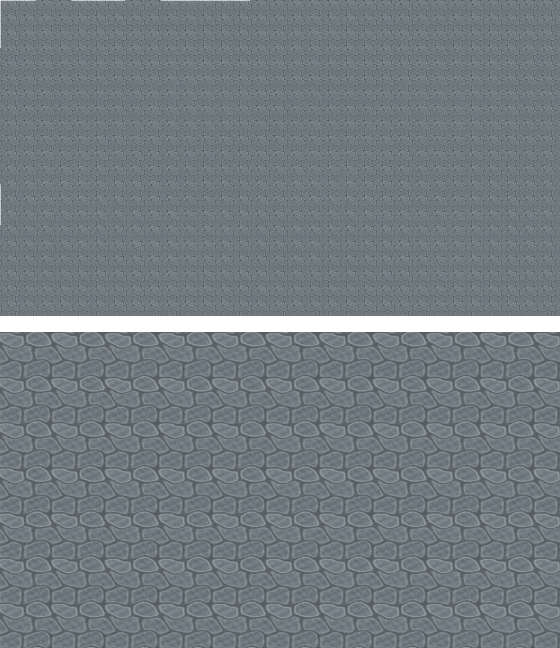
Top, the full canvas; bottom, a detail of the centre.
A Shadertoy shader for this pattern:

```glsl
// Slate-grey cobbles: one small tile of uneven, slanting stones repeated in a
// dense grid. Stones come from wrapped cellular noise in a skewed metric, with
// thin pale rims, dark corner joints, and hatching and grain on the faces.

const vec2  TILES       = vec2(31.35, 21.0);  // repeats across and down
const vec2  STONES      = vec2(2.0, 3.0);     // stones per tile
const vec2  GRAINS      = vec2(30.0, 25.0);   // grain cells per tile
const float JITTER      = 0.8;
const float BEND        = 0.16;               // waviness of the stone rows
const float SLANT       = 0.50;               // lean of the lower stones
const float ROUNDING    = 18.0;               // lower is rounder
const float JOINT_WIDTH = 0.055;              // in stone units
const float RIM_CENTER  = 0.095;
const float RIM_WIDTH   = 0.065;
const float HATCH_DEPTH = 0.022;
const float GRAIN_DEPTH = 0.050;
const float DRIFT_DEPTH = 0.0015;
const float CHIP_WIDTH  = 0.0023;             // in canvas heights
const vec3  JOINT_COLOR = vec3(0.350, 0.375, 0.396);
const vec3  BODY_COLOR  = vec3(0.442, 0.481, 0.503);
const vec3  RIM_COLOR   = vec3(0.560, 0.602, 0.612);
const vec3  CHIP_COLOR  = vec3(0.96);
const float TAU = 6.28319;
const int   SAMPLES = 3;                      // per axis, for smooth edges
const float SAMPLE_SPREAD = 0.85;             // below 1 keeps edges crisp

vec2 hash2(vec2 p) {
    vec2 q = vec2(dot(p, vec2(127.1, 311.7)), dot(p, vec2(269.5, 183.3)));
    return fract(sin(q + 2.4) * 437.585);
}

// Stone centre; wrapping the cell index makes every tile alike.
vec2 stoneCenter(vec2 cell) {
    vec2 id = mod(cell, STONES);
    float stagger = 0.5 * mod(id.y, 2.0) - 0.25;
    return cell + 0.5 + vec2(stagger, 0.0) + JITTER * (hash2(id) - 0.5);
}

// Offset to a stone, skewed so that stones stretch along the slant.
vec2 offsetTo(vec2 cell, vec2 p, float slant) {
    vec2 d = stoneCenter(cell) - p;
    return vec2(d.x, d.y - slant * d.x);
}

// Returns rounded distance to the joint (x) and the wrapped stone index (yz).
vec3 stones(vec2 p, float slant) {
    vec2 base = floor(p), nearest = vec2(0.0), nearestCell = base;
    float best = 100.0;
    for (int y = -2; y <= 2; y++)
    for (int x = -2; x <= 2; x++) {
        vec2 cell = base + vec2(x, y);
        vec2 d = offsetTo(cell, p, slant);
        if (dot(d, d) < best) {
            best = dot(d, d);
            nearest = d;
            nearestCell = cell;
        }
    }
    float blend = 0.0;
    for (int y = -2; y <= 2; y++)
    for (int x = -2; x <= 2; x++) {
        vec2 d = offsetTo(nearestCell + vec2(x, y), p, slant);
        vec2 across = d - nearest;
        if (dot(across, across) > 0.001)
            blend += exp(-ROUNDING * dot(0.5 * (d + nearest), normalize(across)));
    }
    return vec3(-log(blend) / ROUNDING, mod(nearestCell, STONES));
}

float inSpan(float x, float start, float end) {
    return step(start, x) * step(x, end);
}

// Pale slivers where the tiling stops short of the top and left borders.
float borderChips(vec2 tile, vec2 fromCorner) {
    float top = inSpan(tile.x, 0.0, 2.0) + inSpan(tile.x, 4.0, 7.0)
              + inSpan(tile.x, 9.0, 14.0);
    float left = inSpan(tile.y, 0.0, 3.2) + inSpan(tile.y, 12.25, 14.95);
    return max(top * step(fromCorner.y, CHIP_WIDTH),
               left * step(fromCorner.x, CHIP_WIDTH));
}

vec3 cobbles(vec2 uv) {
    vec2 fromCorner = vec2(uv.x, 1.0 - uv.y);
    vec2 tile = fromCorner * TILES;

    // Bends keep whole periods per tile, so neighbours join cleanly.
    vec2 p = tile * STONES;
    p.y += BEND * (sin(TAU * tile.x) + 0.6 * sin(TAU * (2.0 * tile.x + tile.y)));
    p.x += BEND * sin(TAU * (tile.y + 0.2));
    float slant = SLANT * (0.5 - 0.5 * cos(TAU * (tile.y - 0.17)));
    vec3 stone = stones(p, slant);
    float tone = hash2(stone.yz + 7.0).x - 0.5;
    float topRow = 1.0 - step(0.5, stone.z);

    // Hatched, grainy body; pale rim, strongest in the top row; dark joint.
    float hatch = sin(TAU * dot(tile, vec2(3.0, 6.0)))
                + 0.6 * sin(TAU * dot(tile, vec2(-6.0, 5.0)));
    vec3 color = BODY_COLOR + 0.04 * tone + HATCH_DEPTH * hatch
               + 0.015 * (topRow - 0.4);
    float rim = 1.0 - smoothstep(0.0, RIM_WIDTH, abs(stone.x - RIM_CENTER));
    color = mix(color, RIM_COLOR, rim * mix(0.55, 1.0, topRow));
    float joint = 1.0 - smoothstep(0.0, 1.4 * JOINT_WIDTH, stone.x);
    color = mix(color, JOINT_COLOR, joint);
    color += GRAIN_DEPTH * (hash2(floor(fract(tile) * GRAINS)).y - 0.5);

    // Slow drift sets distant repeats slightly apart.
    color += DRIFT_DEPTH * sin(tile.x * 0.43) * sin(tile.y * 0.57 + 1.0);
    float chip = borderChips(tile, fromCorner * vec2(iResolution.x / iResolution.y, 1.0));
    return mix(color, CHIP_COLOR, chip);
}

void mainImage(out vec4 fragColor, in vec2 fragCoord) {
    vec3 sum = vec3(0.0);
    for (int y = 0; y < SAMPLES; y++)
    for (int x = 0; x < SAMPLES; x++) {
        vec2 offset = (vec2(x, y) + 0.5) / float(SAMPLES) - 0.5;
        sum += cobbles((fragCoord + SAMPLE_SPREAD * offset) / iResolution.xy);
    }
    fragColor = vec4(sum / float(SAMPLES * SAMPLES), 1.0);
}
```
